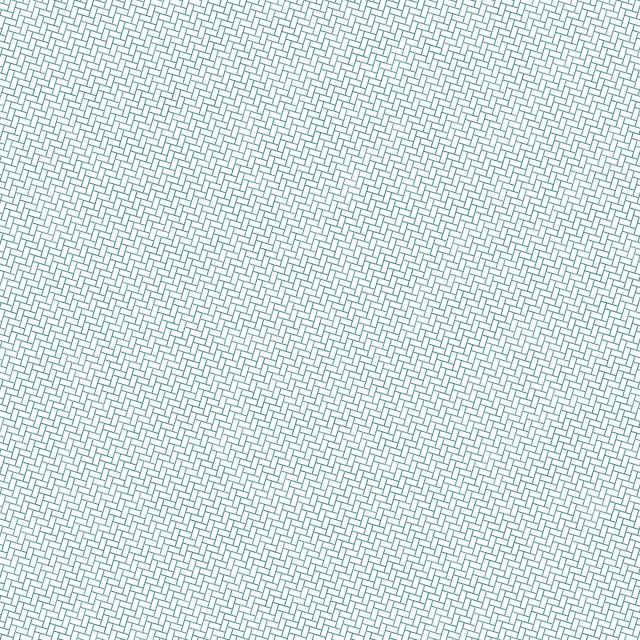
This pattern is drawn by a WebGL 1 fragment shader. Its source:

```glsl
precision highp float;

uniform vec2 u_resolution;

float hash(vec2 p) {
  return fract(sin(dot(p, vec2(127.1, 311.7))) * 43758.5453);
}

// Herringbone of 2:1 bricks: xy is the brick's origin, zw its size
vec4 herringbone(vec2 p) {
  vec2 cell = floor(p);
  float k = mod(cell.x + cell.y, 4.0);
  return k < 1.5
    ? vec4(cell - vec2(k, 0.0), 2.0, 1.0)
    : vec4(cell - vec2(0.0, k - 2.0), 1.0, 2.0);
}

void main() {
  float bricksAcross = 105.0;
  float shortSide = min(u_resolution.x, u_resolution.y);
  float pixel = bricksAcross / shortSide;

  // Tilt the brick courses down to the right
  vec2 uv = gl_FragCoord.xy / shortSide;
  float tilt = radians(17.0);
  vec2 across = vec2(cos(tilt), -sin(tilt));
  vec2 p = bricksAcross * vec2(dot(uv, across), dot(uv, vec2(-across.y, across.x)));

  // Distance to the nearest edge of the brick
  vec4 brick = herringbone(p);
  vec2 local = p - brick.xy;
  vec2 inset = min(local, brick.zw - local);
  float edge = min(inset.x, inset.y);

  // Joint coverage over one pixel, including the neighbouring brick's side
  float joint = clamp((0.085 - edge) / pixel + 0.5, 0.0, 1.0)
    - clamp((-0.085 - edge) / pixel + 0.5, 0.0, 1.0);

  // Slight differences from brick to brick
  float tone = hash(brick.xy);
  vec3 face = vec3(0.995, 0.998, 0.998) - 0.012 * tone;
  vec3 line = mix(vec3(0.28, 0.52, 0.52), vec3(0.48, 0.66, 0.65), tone * tone);

  gl_FragColor = vec4(mix(face, line, joint), 1.0);
}
```
